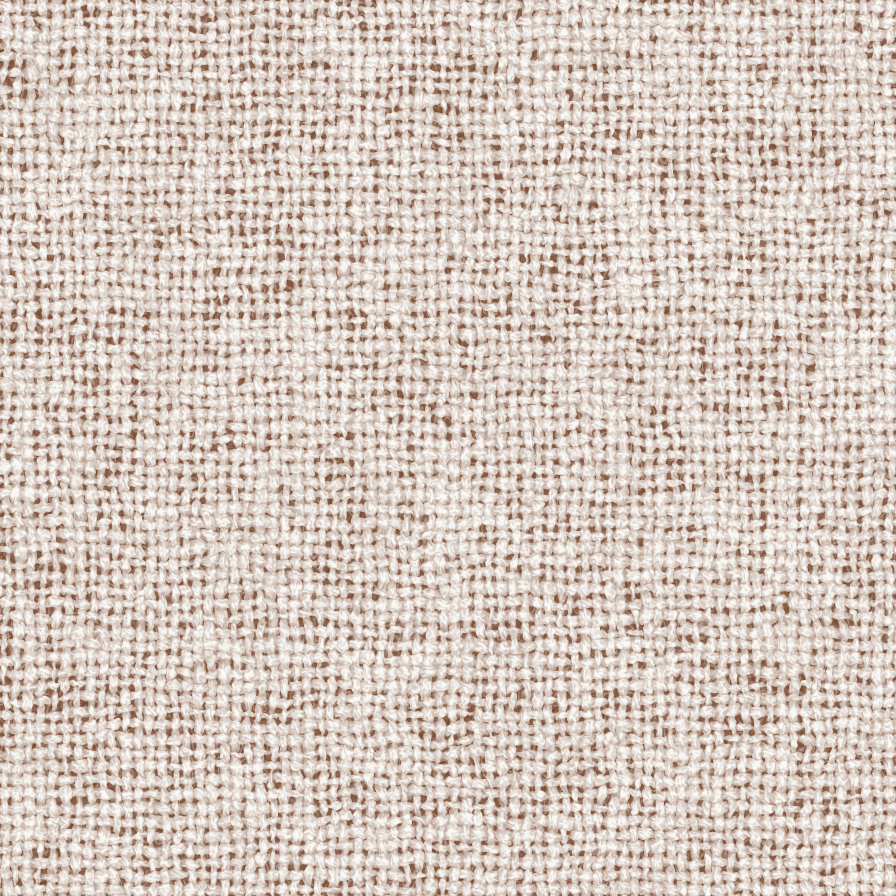
Write a Shadertoy shader that draws this texture.

```glsl
const vec2 THREADS = vec2(74.0, 66.0);    // warp and weft threads per canvas
const float WARP_RADIUS = 0.345;          // mean yarn radii, in cells
const float WEFT_RADIUS = 0.345;
const float SLUB_FREQ = 0.10;             // long thick and thin stretches
const float SLUB_AMOUNT = 0.24;
const float LUMP_FREQ = 0.75;             // short irregular swellings
const float LUMP_AMOUNT = 0.20;
const float WANDER_FREQ = 0.42;           // sideways drift of each yarn
const float WANDER_AMOUNT = 0.34;
const float DRIFT_AMOUNT = 0.45;          // broad distortion of the cloth
const float ROUGH_FREQ = 2.3;             // ragged yarn outlines
const float ROUGH_AMOUNT = 0.20;
const float FIBRE_AMOUNT = 0.42;
const float HAIR_AMOUNT = 0.34;
const float FUZZ_AMOUNT = 0.30;
const float BLOTCH_AMOUNT = 0.06;
const float GAP_TONE = -0.03;
const vec3 GAP_COLOR = vec3(0.54, 0.38, 0.29);
const vec3 YARN_COLOR = vec3(0.93, 0.91, 0.89);
const float PI = 3.14159265;
const int SAMPLES = 2;

float hash(ivec2 cell) {
    uvec2 n = uvec2(cell) * uvec2(1597334673u, 3812015801u);
    uint h = (n.x ^ n.y) * 1597334673u;
    h = (h ^ (h >> 15u)) * 2246822519u;
    h ^= h >> 13u;
    return float(h & 65535u) / 65536.0;
}

float cornerSlope(ivec2 cell, vec2 offset) {
    float angle = 2.0 * PI * hash(cell);
    return dot(vec2(cos(angle), sin(angle)), offset);
}

float gradientNoise(vec2 p) {
    ivec2 c = ivec2(floor(p));
    vec2 f = fract(p);
    vec2 s = f * f * f * (f * (f * 6.0 - 15.0) + 10.0);
    float low = mix(cornerSlope(c, f),
                    cornerSlope(c + ivec2(1, 0), f - vec2(1.0, 0.0)), s.x);
    float high = mix(cornerSlope(c + ivec2(0, 1), f - vec2(0.0, 1.0)),
                     cornerSlope(c + ivec2(1, 1), f - vec2(1.0, 1.0)), s.x);
    return mix(low, high, s.y);
}

// One yarn: q.x runs across it, q.y along it; returns height and tone
vec2 yarn(vec2 q, float id, float side, float meanRadius) {
    vec2 hidden = vec2(-1.0, GAP_TONE);
    float across = q.x - id - 0.5;
    if (abs(across) > 1.0) return hidden;

    float lane = id * 7.0 + 0.5 + 2000.0 * side;
    float slub = gradientNoise(vec2(q.y * SLUB_FREQ, lane));
    float lump = gradientNoise(vec2(q.y * LUMP_FREQ, lane + 2.0));
    float wander = gradientNoise(vec2(q.y * WANDER_FREQ, lane + 4.0));
    float over = side * cos(PI * (q.y - 0.5 + id));

    float radius = meanRadius + SLUB_AMOUNT * slub + LUMP_AMOUNT * lump + 0.06 * over;
    float d = (across - WANDER_AMOUNT * wander) / max(radius, 0.14);
    if (abs(d) >= 1.0) return hidden;

    // Twisted fibres slant across the rounded yarn
    float dome = sqrt(1.0 - d * d);
    vec2 twist = vec2(across * 5.5 + q.y * 1.8, q.y * 1.9 - across * 1.2);
    float fibre = gradientNoise(twist + vec2(id * 13.7, 900.0 * side));
    float tone = 0.24 + 0.58 * dome + 0.25 * over + FIBRE_AMOUNT * fibre + 0.12 * lump;
    return vec2(0.6 * dome + 0.5 * over, tone);
}

float clothTone(vec2 uv) {
    // Broad and local distortion of the thread grid
    vec2 drift = vec2(gradientNoise(uv * 7.0), gradientNoise(uv * 7.0 + 40.0));
    vec2 ripple = vec2(gradientNoise(uv * 27.0 + 80.0), gradientNoise(uv * 27.0 + 120.0));
    vec2 q = uv * THREADS + DRIFT_AMOUNT * drift + 0.3 * ripple;
    vec2 ragged = q * ROUGH_FREQ;
    q += ROUGH_AMOUNT * vec2(gradientNoise(ragged + 400.0), gradientNoise(ragged + 700.0));
    vec2 base = floor(q);

    // The highest yarn is the visible one
    vec2 top = vec2(-1.0, GAP_TONE);
    for (int k = -1; k <= 1; k++) {
        vec2 id = base + float(k);
        vec2 warp = yarn(q, id.x, 1.0, WARP_RADIUS);
        vec2 weft = yarn(q.yx, id.y, -1.0, WEFT_RADIUS);
        if (warp.x > top.x) top = warp;
        if (weft.x > top.x) top = weft;
    }

    // Loose hairs, fine fuzz and faint uneven bleaching
    float strand = abs(gradientNoise(q * vec2(1.5, 1.2) + 200.0));
    float hair = 1.0 - smoothstep(0.02, 0.13, strand);
    float fuzz = gradientNoise(q * 3.9 + 300.0);
    float blotch = gradientNoise(uv * 9.0 + 160.0);
    float openness = 1.0 - smoothstep(0.2, 0.9, top.y);
    return top.y + HAIR_AMOUNT * hair * openness + FUZZ_AMOUNT * fuzz + BLOTCH_AMOUNT * blotch;
}

void mainImage(out vec4 fragColor, in vec2 fragCoord) {
    // Average subpixel samples for smooth yarn edges
    float tone = 0.0;
    for (int y = 0; y < SAMPLES; y++) {
        for (int x = 0; x < SAMPLES; x++) {
            vec2 offset = (vec2(x, y) + 0.5) / float(SAMPLES) - 0.5;
            tone += clamp(clothTone((fragCoord + offset) / iResolution.xy), -0.15, 1.12);
        }
    }
    tone /= float(SAMPLES * SAMPLES);
    fragColor = vec4(mix(GAP_COLOR, YARN_COLOR, tone), 1.0);
}
```
